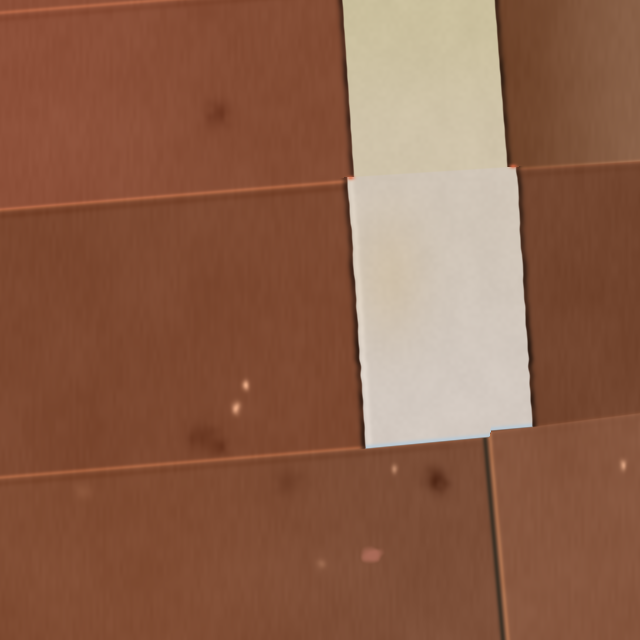
Give the GLSL for this texture, as a WebGL 2 fragment shader.

```glsl
#version 300 es
precision highp float;
// Worn red-brown boards in slanting rows, crossed by a pale two-part strip.

#define SEAM_SLOPE 0.082
#define SEAM_WIDTH 0.0032
#define EDGE_SOFT 0.0016
#define EDGE_WEAR 0.0022
#define GRAIN 0.018
#define MOTTLE 0.045

uniform vec2 u_resolution;
out vec4 outColor;

float hash(vec2 p) {
  p = fract(p * vec2(0.1031, 0.1137));
  p += dot(p, p.yx + 33.33);
  return fract((p.x + p.y) * p.x * 17.31);
}

float noise(vec2 p) {
  vec2 i = floor(p), f = fract(p);
  f = f * f * (3.0 - 2.0 * f);
  return mix(mix(hash(i), hash(i + vec2(1, 0)), f.x),
             mix(hash(i + vec2(0, 1)), hash(i + vec2(1, 1)), f.x), f.y);
}

float fbm(vec2 p) {
  float sum = 0.0, amp = 0.5;
  for (int i = 0; i < 4; i++) {
    sum += amp * noise(p);
    p = p * 2.03 + 7.1;
    amp *= 0.5;
  }
  return sum;
}

float cover(float d) {
  float w = max(EDGE_SOFT, 0.8 / u_resolution.y);
  return smoothstep(-w, w, d);
}

float bump(float d, float w) { return exp(-d * d / (w * w)); }

// x of the straight edge from point a to point b at height y
float edgeX(vec2 a, vec2 b, float y) { return mix(a.x, b.x, (y - a.y) / (b.y - a.y)); }

// Marks: centre, radius, strength (negative is dark)
const vec4 marks[11] = vec4[11](
  vec4(0.341, 0.823, 0.018, -0.09), vec4(0.384, 0.398, 0.0048, 0.42),
  vec4(0.369, 0.362, 0.0058, 0.42), vec4(0.315, 0.317, 0.023, -0.07),
  vec4(0.345, 0.301, 0.013, -0.08), vec4(0.683, 0.249, 0.018, -0.17),
  vec4(0.616, 0.267, 0.0045, 0.25), vec4(0.502, 0.119, 0.007, 0.10),
  vec4(0.974, 0.273, 0.0050, 0.32), vec4(0.130, 0.231, 0.012, 0.05),
  vec4(0.452, 0.247, 0.020, -0.05));

vec3 boards(vec2 p, float seamTop, float seamMid, float seamLow, float jointX) {
  vec3 upper = mix(vec3(0.555, 0.315, 0.225), vec3(0.515, 0.300, 0.205), smoothstep(0.0, 0.5, p.x));
  upper = mix(upper, mix(vec3(0.44, 0.27, 0.17), vec3(0.53, 0.37, 0.27), smoothstep(0.79, 1.0, p.x)),
              smoothstep(0.6, 0.8, p.x));
  vec3 middle = mix(vec3(0.490, 0.285, 0.190), vec3(0.455, 0.275, 0.185), smoothstep(0.55, 0.85, p.x));
  vec3 lower = mix(vec3(0.505, 0.300, 0.200), vec3(0.485, 0.305, 0.215), smoothstep(0.2, 0.7, p.x));
  lower = mix(lower, vec3(0.525, 0.335, 0.240), cover(p.x - jointX));
  vec3 col = mix(lower, mix(middle, upper, cover(p.y - seamMid)), cover(p.y - seamLow));

  // Blotches and fine upright grain
  col += MOTTLE * (fbm(p * 9.0) - 0.47);
  col += GRAIN * (noise(p * vec2(190.0, 45.0)) - 0.5);

  // Lit lips of the seams, with a thin shade beneath
  float leftSide = 1.0 - smoothstep(0.55, 0.80, p.x);
  vec3 lip = vec3(0.20, 0.12, 0.075);
  vec3 seams = vec3(p.y) - vec3(seamTop, seamMid, seamLow);
  vec3 gain = vec3(0.75, 0.5 + 0.35 * leftSide, 0.18 + 0.62 * leftSide);
  for (int i = 0; i < 3; i++) {
    col += lip * gain[i] * bump(seams[i], SEAM_WIDTH);
    col -= 0.035 * gain[i] * bump(seams[i] + 0.010, 0.005);
  }

  // Upright joint in the bottom row
  float below = 1.0 - cover(p.y - seamLow);
  float gap = p.x - jointX;
  col = mix(col, vec3(0.20, 0.17, 0.13), 0.85 * below * bump(gap, 0.0042));
  col += below * vec3(0.14, 0.10, 0.06) * bump(gap - 0.008, 0.0035);

  // Stains and chips
  for (int i = 0; i < 11; i++) {
    vec4 m = marks[i];
    vec2 q = (p - m.xy) / m.z;
    q.x += 0.8 * (noise(p * 70.0) - 0.5);
    q.y *= m.w > 0.2 ? 0.65 : 1.0;
    col += m.w * vec3(1.0, 0.90, 0.78) * exp(-dot(q, q));
  }
  float chip = length((p - vec2(0.580, 0.134)) * vec2(0.85, 1.1)) + 0.012 * (noise(p * 95.0) - 0.5);
  return mix(col, vec3(0.72, 0.45, 0.38), 0.75 * (1.0 - smoothstep(0.004, 0.018, chip)));
}

void main() {
  vec2 p = gl_FragCoord.xy / u_resolution;
  float seamTop = 0.980 + 0.079 * p.x;
  float seamMid = 0.672 + SEAM_SLOPE * p.x - 0.02 * max(p.x - 0.7, 0.0);
  float stepped = cover(p.x - 0.766);
  float seamLow = mix(0.254 + SEAM_SLOPE * p.x, 0.325 + 0.125 * (p.x - 0.766), stepped);
  float jointX = edgeX(vec2(0.758, 0.314), vec2(0.786, 0.0), p.y);
  vec3 col = boards(p, seamTop, seamMid, seamLow, jointX);

  // Strip outline: narrow above the middle seam, wider and worn below
  float stripTop = 0.723 + 0.063 * (p.x - 0.543);
  float isUpper = step(stripTop, p.y);
  float wear = EDGE_WEAR * (noise(vec2(p.y * 75.0, 3.0)) - 0.5) * (1.0 - 0.7 * isUpper);
  float leftX = mix(edgeX(vec2(0.543, 0.723), vec2(0.572, 0.299), p.y),
                    edgeX(vec2(0.535, 1.0), vec2(0.553, 0.724), p.y), isUpper) + wear;
  float rightX = mix(edgeX(vec2(0.807, 0.740), vec2(0.832, 0.333), p.y),
                     edgeX(vec2(0.773, 1.0), vec2(0.793, 0.740), p.y), isUpper) - wear;
  float bottomY = mix(0.299 + 0.094 * (p.x - 0.572), 0.327 + 0.09 * (p.x - 0.766), stepped);
  float inLeft = p.x - leftX, inRight = rightX - p.x, inBottom = p.y - bottomY;
  float sides = min(inLeft, inRight);

  // Dark contact shadow beside the strip
  float beside = cover(inBottom);
  float ragged = 0.55 + 0.45 * noise(vec2(p.y * 48.0, 8.0));
  col *= 1.0 - 0.60 * beside * ragged * bump(min(sides + 0.002, 0.0), 0.0055);

  // Strip paint: cream above, cooler white below with a tan stain
  vec3 cream = mix(vec3(0.815, 0.765, 0.665), vec3(0.795, 0.750, 0.615), smoothstep(0.75, 1.0, p.y));
  vec3 white = mix(vec3(0.825, 0.785, 0.750), vec3(0.815, 0.770, 0.715), smoothstep(0.35, 0.70, p.y));
  vec2 stain = (p - vec2(0.610, 0.570)) / vec2(0.055, 0.10);
  white = mix(white, vec3(0.81, 0.74, 0.63), 0.65 * exp(-dot(stain, stain)));
  vec3 paint = mix(white, cream, cover(p.y - stripTop));
  paint += 0.030 * (fbm(p * vec2(30.0, 22.0)) - 0.47) + 0.012 * (noise(p * 150.0) - 0.5);
  paint += 0.05 * (1.0 - isUpper) * bump(inLeft - 0.006, 0.005);
  paint = mix(paint, vec3(0.70, 0.79, 0.86), 0.7 * bump(inBottom - 0.002, 0.004));
  col = mix(col, paint, cover(min(sides, inBottom)));

  // Warm glints on the shoulders of the wider part
  float glint = bump(length((p - vec2(0.548, 0.722)) * vec2(0.6, 1.0)), 0.0035)
              + bump(length((p - vec2(0.802, 0.740)) * vec2(0.6, 1.0)), 0.0035);
  col = mix(col, vec3(0.86, 0.42, 0.28), 0.8 * min(glint, 1.0));
  outColor = vec4(clamp(col, 0.0, 1.0), 1.0);
}
```
